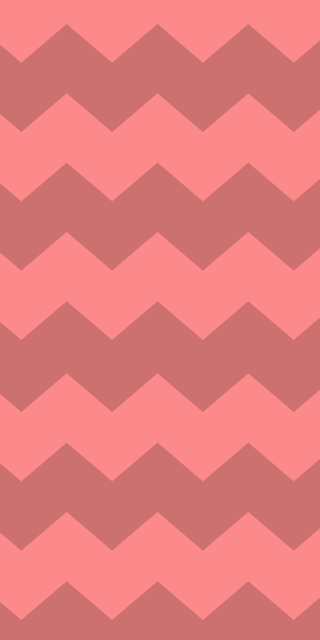
Give the GLSL for this pattern, as a Shadertoy shader.

```glsl
// Horizontal chevron stripes alternating between light coral and dusky rose.
// Lengths are fractions of the canvas height.
#define PERIOD 0.1419       // width of one zigzag
#define PEAK_X 0.1042       // position of the first peak
#define RISE 0.0605         // height from valley to peak
#define STRIPE 0.1083       // vertical thickness of a stripe
#define TOP_MARGIN 0.0375   // gap from the top to the first peak
#define THICK_INDEX 4.0     // stripe that is slightly thicker
#define EXTRA 0.0043        // its added thickness
#define LIGHT vec3(0.99, 0.54, 0.54)
#define DARK vec3(0.80, 0.44, 0.44)

// 0 at each peak, 1 at each valley
float zigzag(float x) {
    return 2.0 * abs(fract((x - PEAK_X) / PERIOD + 0.5) - 0.5);
}

// Signed distance to the stripe edges, positive inside dark stripes
float stripeDistance(vec2 p) {
    float depth = 1.0 - p.y - TOP_MARGIN - RISE * zigzag(p.x);
    // Lower stripes move down to make room for the thicker one
    depth -= EXTRA * step((THICK_INDEX + 0.5) * STRIPE, depth);
    float fromCentre = abs(fract(0.5 * depth / STRIPE + 0.25) - 0.5);
    float slope = 2.0 * RISE / PERIOD;
    return (0.25 - fromCentre) * 2.0 * STRIPE * inversesqrt(1.0 + slope * slope);
}

void mainImage(out vec4 fragColor, in vec2 fragCoord) {
    vec2 p = fragCoord / iResolution.y;
    float pixel = 1.0 / iResolution.y;

    // Antialiased two-colour fill
    float dark = clamp(stripeDistance(p) / pixel + 0.5, 0.0, 1.0);
    fragColor = vec4(mix(LIGHT, DARK, dark), 1.0);
}
```
